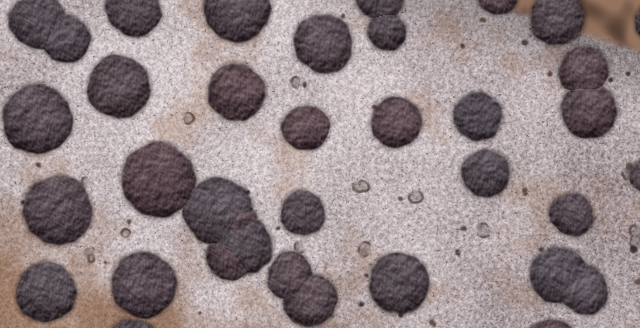
A Shadertoy shader for this texture:

```glsl
// Dark, bumpy fungus cushions scattered over pale, grainy bark.

const vec3 BARK_SHADE = vec3(0.47, 0.41, 0.41);
const vec3 BARK_MID   = vec3(0.69, 0.64, 0.65);
const vec3 BARK_PALE  = vec3(0.90, 0.86, 0.87);
const vec3 STAIN      = vec3(0.58, 0.45, 0.37);
const vec3 UMBER      = vec3(0.33, 0.24, 0.20);
const vec3 CRUST_DARK = vec3(0.12, 0.085, 0.10);
const vec3 CRUST_LIT  = vec3(0.48, 0.43, 0.455);
const vec3 CRUST_RED  = vec3(1.05, 0.96, 0.96);
const vec3 CRUST_BLUE = vec3(0.96, 1.00, 1.02);
const float CANVAS_WIDTH = 1.954;

struct Spot {
    float edge;   // signed distance to the outline
    vec2 local;   // position relative to the centre, in radii
    float tint;   // random value per spot
};

vec2 hash2(vec2 p) {
    vec3 q = fract(p.xyx * vec3(0.1031, 0.1030, 0.0973));
    q += dot(q, q.yzx + 33.33);
    return fract((q.xx + q.yz) * q.zy);
}

float cornerSlope(vec2 cell, vec2 offset) {
    float angle = 6.2832 * hash2(cell).x;
    return dot(vec2(cos(angle), sin(angle)), offset);
}

float gradientNoise(vec2 p) {
    vec2 i = floor(p), f = fract(p), o = vec2(0.0, 1.0);
    vec2 u = f * f * f * (f * (f * 6.0 - 15.0) + 10.0);
    float low  = mix(cornerSlope(i, f), cornerSlope(i + o.yx, f - o.yx), u.x);
    float high = mix(cornerSlope(i + o, f - o), cornerSlope(i + 1.0, f - 1.0), u.x);
    return mix(low, high, u.y);
}

float fbm(vec2 p, int octaves, float gain) {
    float sum = 0.0, amplitude = 1.0;
    for (int i = 0; i < octaves; i++) {
        sum += amplitude * gradientNoise(p);
        p = mat2(1.62, 1.22, -1.22, 1.62) * p + 17.3;
        amplitude *= gain;
    }
    return sum;
}

vec2 wobble(vec2 p, float frequency) {
    return vec2(gradientNoise(p * frequency), gradientNoise(p * frequency + 31.4));
}

Spot nearer(Spot best, vec2 offset, float radius, float tint) {
    float edge = length(offset) - radius;
    if (edge < best.edge) best = Spot(edge, offset / radius, tint);
    return best;
}

// Jittered grid of discs; radius and density run from left to right,
// and some discs carry a second, touching lobe.
Spot scatter(vec2 p, float size, vec2 radii, vec2 density, float pairChance, float seed) {
    Spot best = Spot(1.0, vec2(1.0), 0.0);
    vec2 home = floor(p / size);
    for (int y = -1; y <= 1; y++)
    for (int x = -1; x <= 1; x++) {
        vec2 cell = home + vec2(x, y);
        vec2 dice = hash2(cell + seed), shape = hash2(cell + seed + 61.7);
        vec2 centre = (cell + 0.2 + 0.6 * hash2(cell + seed + 23.1)) * size;
        float across = clamp(centre.x / CANVAS_WIDTH, 0.0, 1.0);
        if (dice.x > mix(density.x, density.y, across)) continue;
        float radius = mix(radii.x, radii.y, across) * (0.75 + 0.47 * shape.x);
        best = nearer(best, p - centre, radius, dice.y);
        if (shape.y < pairChance) {
            float angle = 6.2832 * dice.y;
            vec2 lobe = centre + 1.45 * radius * vec2(0.7 * cos(angle), sin(angle));
            best = nearer(best, p - lobe, radius * 0.85, dice.y);
        }
    }
    return best;
}

vec3 barkColor(vec2 p) {
    vec2 away = (p - vec2(0.72, 0.64)) * vec2(0.85, 1.0);
    float patches = fbm(p * 3.5, 5, 0.6);
    float tone = 0.36 + 0.37 * exp(-1.4 * dot(away, away)) + 0.2 * patches;
    tone += 0.36 * fbm(p * 70.0, 2, 1.0);
    tone -= 0.4 * smoothstep(0.3, 0.75, fbm(p * 95.0 + 40.0, 2, 0.7));
    vec3 color = mix(BARK_SHADE, BARK_MID, clamp(tone * 2.2, 0.0, 1.0));
    color = mix(color, BARK_PALE, clamp(tone * 2.0 - 0.9, 0.0, 1.0));
    float stain = smoothstep(0.52, 0.12, p.y + 0.42 * p.x + 0.25 * patches);
    stain = max(stain, 0.4 * smoothstep(0.1, 0.6, fbm(p * 4.0 + 9.0, 4, 0.55)));
    return mix(color, STAIN * (0.82 + 0.4 * tone), 0.92 * stain);
}

vec3 crustColor(vec2 p, Spot s) {
    float dome = sqrt(max(0.0, 1.0 - dot(s.local, s.local)));
    float relief = fbm(p * 34.0, 3, 0.75) - fbm(p * 34.0 + vec2(-0.12, 0.3), 3, 0.75);
    float light = 0.51 + 0.25 * s.local.y + 0.42 * (dome - 0.65) + 0.36 * relief;
    light += 0.2 * fbm(p * 12.0 + 5.0, 2, 0.5);
    light += 0.3 * smoothstep(0.4, 0.75, gradientNoise(p * 85.0)) * dome;
    return mix(CRUST_DARK, CRUST_LIT, clamp(light, 0.0, 1.0)) * mix(CRUST_RED, CRUST_BLUE, s.tint);
}

void mainImage(out vec4 fragColor, in vec2 fragCoord) {
    vec2 p = fragCoord / iResolution.y;
    float soft = max(0.005, 1.0 / iResolution.y);
    vec2 bend = 0.012 * wobble(p, 9.0) + 0.006 * wobble(p, 30.0);
    vec3 color = barkColor(p);

    // Small broken scars and specks in the bark
    Spot scar = scatter(p + bend, 0.17, vec2(0.012, 0.022), vec2(0.02, 0.28), 0.2, 7.0);
    float broken = smoothstep(-0.35, 0.25, gradientNoise(p * 32.0));
    color *= 1.0 - 0.18 * smoothstep(soft, -soft, scar.edge);
    color = mix(color, UMBER, 0.75 * broken * smoothstep(0.007, 0.001, abs(scar.edge)));
    Spot speck = scatter(p + bend, 0.09, vec2(0.005, 0.009), vec2(0.1, 0.2), 0.3, 19.0);
    color = mix(color, mix(CRUST_DARK, UMBER, speck.tint), 0.8 * smoothstep(soft, -soft, speck.edge));

    // Curved rim with a blurred backdrop at the upper right
    float rim = p.y - 1.0 + 0.32 * (p.x - 1.43);
    color *= 1.0 - 0.2 * smoothstep(-0.2, 0.0, rim);
    vec3 backdrop = mix(STAIN, UMBER, smoothstep(0.0, 0.5, fbm(p * 7.0, 2, 0.4)));
    color = mix(color, backdrop, smoothstep(-0.01, 0.03, rim));

    // Fungus cushions with contact shade
    Spot cushion = scatter(p + bend, 0.27, vec2(0.102, 0.069), vec2(0.9, 0.53), 0.48, 3.0);
    color *= 1.0 - 0.25 * smoothstep(0.016, 0.0, cushion.edge);
    color = mix(color, crustColor(p, cushion), smoothstep(soft, -soft, cushion.edge));
    fragColor = vec4(color, 1.0);
}
```
